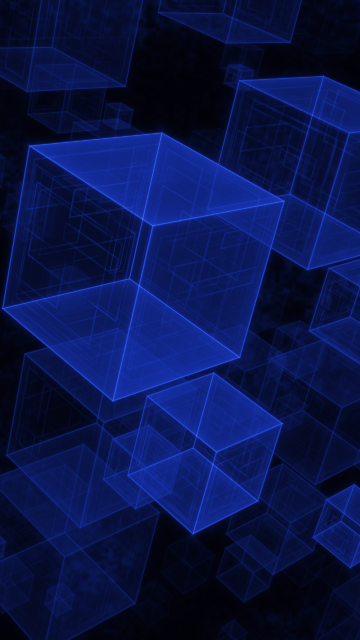
Reproduce this background procedurally as a Shadertoy shader.

```glsl
#define EDGE_LENGTH 0.2
#define LINE_WIDTH 0.0011
#define EDGE_LIGHT 0.42
#define RIM_LIGHT 0.2
#define RIM_FALLOFF 26.0
#define CIRCUIT_LIGHT 0.42
#define CIRCUIT_COUNT 8
#define SCATTER_COUNT 64
#define SCATTER_LIGHT 0.2
#define DUST_LIGHT 0.16
#define OPACITY 1.7
#define EXPOSURE 1.15

// Homogeneous directions toward the three shared vanishing points
const mat3 AXES = mat3(
    -0.1132 * vec3(-1.4635, 1.7513, 1.0),
     0.1297 * vec3( 1.849,  0.9505, 1.0),
     0.0777 * vec3(-0.534, -2.75,   1.0));

// Face opacity at the start and end of each axis
const vec3 START_FILL = vec3(0.04, 0.05, 0.44);
const vec3 END_FILL   = vec3(0.17, 0.07, 0.30);

// Large cubes, nearest first: left top corner, size, brightness
const vec4 CUBES[12] = vec4[12](
    vec4( 0.046, 0.772, 1.0,   1.0),
    vec4( 0.374, 0.874, 0.755, 0.72),
    vec4( 0.230, 0.381, 0.53,  0.85),
    vec4( 0.514, 0.581, 0.39,  0.55),
    vec4( 0.176, 0.314, 0.27,  0.45),
    vec4( 0.510, 0.219, 0.26,  0.55),
    vec4( 0.039, 0.447, 0.67,  0.34),
    vec4(-0.046, 1.124, 0.7,   0.32),
    vec4( 0.280, 1.137, 0.54,  0.34),
    vec4(-0.016, 0.251, 0.66,  0.24),
    vec4( 0.423, 0.440, 0.49,  0.24),
    vec4( 0.378, 0.245, 0.35,  0.22));

float hash(vec2 p) {
    return fract(sin(dot(p, vec2(127.1, 311.7))) * 43758.5);
}

float noise(vec2 p) {
    vec2 i = floor(p), f = fract(p);
    f = f * f * (3.0 - 2.0 * f);
    return mix(mix(hash(i), hash(i + vec2(1, 0)), f.x),
               mix(hash(i + vec2(0, 1)), hash(i + vec2(1, 1)), f.x), f.y);
}

float boxDistance(vec2 p, vec2 halfSize) {
    vec2 d = abs(p) - halfSize;
    return length(max(d, 0.0)) + min(max(d.x, d.y), 0.0);
}

float line(float d) {
    float w = max(LINE_WIDTH, 0.6 / iResolution.y);
    return exp(-d * d / (w * w));
}

// Translucent square with glowing rim and fine frames on the darker faces
float faceLight(vec2 uv, float size, float fill, float seed) {
    float unit = size * EDGE_LENGTH;
    float border = boxDistance(uv - 0.5, vec2(0.5));
    float d = border * unit;
    float inside = smoothstep(0.001, -0.001, d);
    float rim = exp(-abs(d) * RIM_FALLOFF / sqrt(size));
    float light = EDGE_LIGHT * line(d) + 0.1 * exp(-abs(d) * 180.0);
    float body = fill * (0.8 + 0.35 * noise(uv * 2.0 + seed)) + RIM_LIGHT * rim * (0.15 + 2.0 * fill);
    float detail = CIRCUIT_LIGHT * (1.0 - 1.7 * fill);
    body += 0.55 * detail * line((border + 0.075) * unit) * noise(uv * 4.0 + seed);
    for (int i = 0; i < CIRCUIT_COUNT; i++) {
        vec2 key = vec2(seed, float(i) * 3.7);
        vec2 halfSize = 0.04 + 0.36 * vec2(hash(key), hash(key + 1.3));
        vec2 center = 0.5 + (vec2(hash(key + 2.1), hash(key + 4.6)) - 0.5) * (0.9 - 2.0 * halfSize);
        float frame = boxDistance(uv - center, halfSize);
        float strength = detail * hash(key + 7.9) * noise(uv * 8.0 + key);
        body += strength * (line(frame * unit) + 0.03 * step(frame, 0.0));
    }
    return light + inside * body;
}

// Sum of all six faces in perspective
float cubeLight(vec2 p, vec2 corner, float size, float seed) {
    mat3 axes = AXES * size;
    vec3 origin = vec3(corner, 1.0);
    vec3 middle = origin + 0.5 * (axes[0] + axes[1] + axes[2]);
    if (distance(p, middle.xy / middle.z) > 0.28 * size + 0.03) return 0.0;
    float light = 0.0;
    for (int k = 0; k < 3; k++) {
        for (int side = 0; side < 2; side++) {
            mat3 plane = mat3(axes[(k + 1) % 3], axes[(k + 2) % 3], origin + float(side) * axes[k]);
            vec3 q = inverse(plane) * vec3(p, 1.0);
            float fill = side == 0 ? START_FILL[k] : END_FILL[k];
            light += faceLight(q.xy / q.z, size, fill, seed + float(k * 2 + side) * 5.3);
        }
    }
    return light;
}

void mainImage(out vec4 fragColor, in vec2 fragCoord) {
    vec2 p = fragCoord / iResolution.y;

    // Faint dust
    float patches = noise(p * 7.0 + 3.0);
    float light = DUST_LIGHT * patches * patches * (0.2 + noise(p * 60.0) * noise(p * 150.0) * 2.0);

    // Small distant cubes
    for (int i = 0; i < SCATTER_COUNT; i++) {
        vec2 key = vec2(float(i), 2.7);
        vec2 corner = vec2(hash(key) * 0.7 - 0.1, hash(key + 5.1) * 1.15);
        float size = mix(0.1, 0.4, pow(hash(key + 9.4), 2.0));
        float strength = SCATTER_LIGHT * (0.15 + 0.85 * pow(hash(key + 13.2), 2.0));
        light += strength * cubeLight(p, corner, size, float(i) + 40.0);
    }

    // Large cubes from far to near, each dimming what lies behind
    for (int i = 11; i >= 0; i--) {
        vec4 cube = CUBES[i];
        float glow = cube.w * cubeLight(p, cube.xy, cube.z, float(i) * 1.7);
        light = light * exp(-OPACITY * glow) + glow;
    }

    // Blue tone curve with pale highlights
    light = 1.0 - exp(-light * EXPOSURE);
    vec3 color = vec3(0.004, 0.004, 0.025) + vec3(0.115, 0.28, 1.0) * light;
    color += vec3(0.25, 0.32, 0.0) * pow(light, 8.0);
    fragColor = vec4(color, 1.0);
}
```
